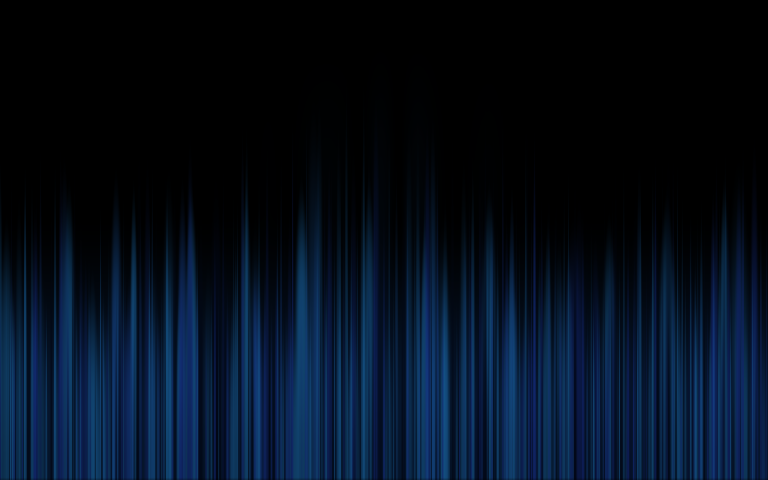
This background is drawn by a WebGL 1 fragment shader. Its source:

```glsl
precision highp float;
// Curtain of vertical blue light shafts rising from the lower edge into black.
// Several layers of jittered cells, coarse to fine, each hold one tapered shaft
// per cell; the shafts are blended over a dim navy base glow.

uniform vec2 u_resolution;

#define LAYERS 6
#define COARSE_COUNT 12.9
#define COUNT_GROWTH 1.68
#define ROW_PHASE 0.66
#define LOW_TIP 0.38
#define TIP_RANGE 0.36
#define CENTRE_RISE 0.14
#define TAPER 8.0
#define TEAL vec3(0.082, 0.335, 0.545)
#define ROYAL vec3(0.075, 0.160, 0.480)
#define NAVY vec3(0.006, 0.025, 0.080)
#define BASE_GLOW vec3(0.024, 0.090, 0.185)

float hash(float n) {
  return fract(sin(n * 12.9898 + 4.137) * 43758.55);
}

// Picks navy, royal blue or teal, with soft variation inside each hue.
vec3 shaftColor(float pick, float shade) {
  vec3 lit = mix(ROYAL, TEAL, smoothstep(0.42, 0.70, pick));
  lit *= mix(0.65, 1.08, shade);
  return mix(NAVY, lit, smoothstep(0.20, 0.30, pick));
}

// Coverage of a lance whose sides close towards its tip.
float shaft(float dx, float halfWidth, float depth, float fadeLength) {
  float below = max(depth, 0.0);
  float taper = 1.0 - exp(-below * TAPER);
  float width = max(halfWidth * taper, 0.6 / u_resolution.x);
  float q = dx / width;
  float side = exp(-q * q * (0.3 + 0.9 * q * q));
  float fade = below / fadeLength;
  return side * (1.0 - exp(-fade * fade));
}

void main() {
  vec2 uv = gl_FragCoord.xy / u_resolution;
  vec3 color = BASE_GLOW * smoothstep(0.56, 0.10, uv.y);

  float count = COARSE_COUNT;
  for (int layer = 0; layer < LAYERS; layer++) {
    float level = float(layer);
    float coarse = 1.0 - step(0.5, level);
    float opacity = mix(0.85, 0.68, level / float(LAYERS - 1));
    float cell = floor(uv.x * count - ROW_PHASE);

    for (int side = -1; side <= 1; side++) {
      float id = cell + float(side);
      float seed = id + level * 173.0;
      float jitter = (hash(seed) - 0.5) * mix(0.85, 0.20, coarse);
      float x = (id + 0.5 + jitter + ROW_PHASE) / count;

      // Tips vary freely, and rise higher around the centre.
      float lift = hash(seed + 31.7);
      float fromCentre = (x - 0.51) / 0.13;
      float rise = CENTRE_RISE * lift * exp(-fromCentre * fromCentre);
      float tip = LOW_TIP + TIP_RANGE * pow(lift, 1.3) + rise;
      tip = mix(tip, 0.56 + 0.10 * lift, coarse);

      float halfWidth = mix(0.10, 0.30, hash(seed + 57.3));
      halfWidth *= mix(1.0, 0.55, coarse) / count;

      // Tall shafts brighten slowly, so the upper reaches stay faint.
      float fadeLength = mix(0.12, 0.30, hash(seed + 83.9));
      fadeLength = mix(fadeLength + 0.12 * lift + rise, 0.19, coarse);

      float pick = mix(hash(seed + 109.1), 0.85, coarse);
      vec3 tint = shaftColor(pick, hash(seed + 131.3));
      float cover = shaft(uv.x - x, halfWidth, tip - uv.y, fadeLength);
      color = mix(color, tint, cover * opacity);
    }
    count *= COUNT_GROWTH;
  }

  // Faint tall haze above the middle of the curtain.
  float hazeX = (uv.x - 0.51) / 0.11;
  float hazeStripes = 0.5 + 0.5 * cos(uv.x * 90.0 + 1.2 * sin(uv.x * 37.0));
  float haze = exp(-hazeX * hazeX) * smoothstep(0.95, 0.55, uv.y);
  color += vec3(0.004, 0.018, 0.034) * haze * hazeStripes;

  // Slight dimming towards the floor and a thin darker lower rim.
  color *= mix(0.88, 1.0, smoothstep(0.0, 0.26, uv.y));
  color *= mix(0.75, 1.0, smoothstep(0.0, 0.006, uv.y));

  gl_FragColor = vec4(color, 1.0);
}
```
